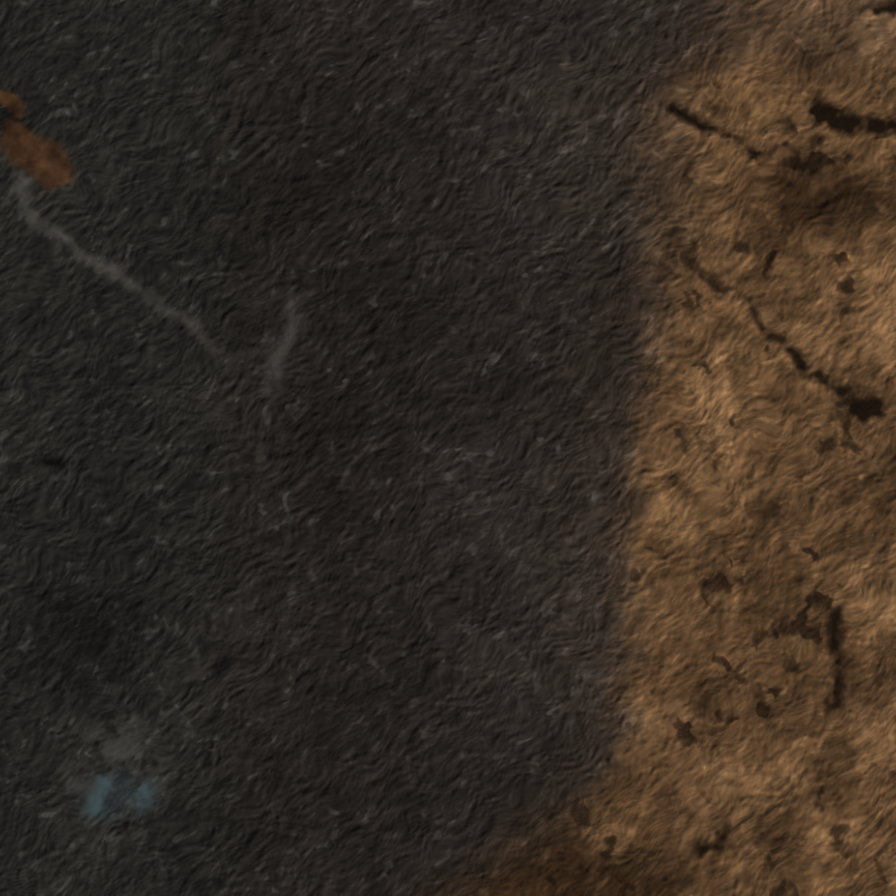
This texture is drawn by a WebGL 2 fragment shader. Its source:

```glsl
#version 300 es
precision highp float;

uniform vec2 u_resolution;
out vec4 fragColor;

float hash(vec2 p) {
  return fract(sin(dot(p, vec2(127.1, 311.7))) * 43758.5);
}

float valueNoise(vec2 p) {
  vec2 i = floor(p), f = fract(p);
  f = f * f * (3.0 - 2.0 * f);
  return mix(mix(hash(i), hash(i + vec2(1, 0)), f.x),
             mix(hash(i + vec2(0, 1)), hash(i + vec2(1, 1)), f.x), f.y);
}

float fbm(vec2 p, int octaves) {
  float sum = 0.0, amp = 0.5, total = 0.0;
  for (int i = 0; i < octaves; i++) {
    sum += amp * valueNoise(p);
    total += amp;
    amp *= 0.55;
    p = mat2(1.6, 1.2, -1.2, 1.6) * p + 7.3;
  }
  return sum / total;
}

// Short, bent fibres leaning up to the right
float grainHeight(vec2 p, float density) {
  vec2 bend = vec2(valueNoise(p * 31.0), valueNoise(p * 31.0 + 9.0));
  vec2 q = mat2(0.77, -0.64, 0.64, 0.77) * (p + 0.02 * bend);
  return 0.55 * valueNoise(q * vec2(0.5, 1.1) * density)
       + 0.45 * valueNoise(q * vec2(1.1, 2.0) * density + 31.0);
}

float relief(vec2 p, float density, vec2 lightStep) {
  return grainHeight(p - lightStep, density) - grainHeight(p + lightStep, density);
}

float segment(vec2 p, vec2 a, vec2 b) {
  vec2 d = b - a;
  return length(p - a - d * clamp(dot(p - a, d) / dot(d, d), 0.0, 1.0));
}

float stroke(vec2 p, vec2 a, vec2 b, float width) {
  return 1.0 - smoothstep(0.0, width, segment(p, a, b));
}

float blob(vec2 p, vec2 center, vec2 radius) {
  vec2 d = (p - center) / radius;
  return exp(-dot(d, d));
}

// Horizontal position of the border between dark stone and warm rock
float borderX(float y) {
  return 0.712 + 0.035 * smoothstep(0.45, 0.75, y) + 0.07 * smoothstep(0.88, 1.0, y)
       - 0.2 * pow(max(0.0, 1.0 - y / 0.2), 1.5);
}

float fissures(vec2 p) {
  float c = stroke(p, vec2(0.75, 0.876), vec2(0.86, 0.825), 0.012) * 0.8;
  c = max(c, stroke(p, vec2(0.86, 0.825), vec2(0.91, 0.845), 0.012) * 0.6);
  c = max(c, stroke(p, vec2(0.915, 0.877), vec2(1.0, 0.855), 0.022));
  c = max(c, stroke(p, vec2(0.77, 0.72), vec2(0.86, 0.63), 0.012) * 0.6);
  c = max(c, stroke(p, vec2(0.86, 0.63), vec2(0.95, 0.548), 0.013) * 0.8);
  c = max(c, stroke(p, vec2(0.95, 0.546), vec2(1.0, 0.544), 0.018));
  c = max(c, stroke(p, vec2(0.928, 0.215), vec2(0.94, 0.31), 0.018) * 0.8);
  c = max(c, stroke(p, vec2(0.785, 0.05), vec2(0.808, 0.068), 0.026));
  return max(c, stroke(p, vec2(0.965, 0.985), vec2(1.0, 1.0), 0.016) * 0.8);
}

vec3 darkStone(vec2 p, float cloud) {
  vec3 color = mix(vec3(0.145, 0.14, 0.13), vec3(0.146, 0.13, 0.118), smoothstep(0.1, 0.4, p.x));
  color += vec3(0.03, 0.025, 0.021) * smoothstep(0.4, 0.7, p.x) * smoothstep(0.05, 0.3, p.y);
  color *= 0.76 + 0.48 * cloud;
  float shade = blob(p, vec2(0.28, 0.8), vec2(0.14, 0.09)) + blob(p, vec2(0.38, 0.5), vec2(0.09, 0.16))
              + 1.3 * blob(p, vec2(0.08, 0.29), vec2(0.09, 0.07));
  return color * (1.0 - 0.16 * shade);
}

vec3 warmRock(vec2 p, float cloud) {
  float tone = 0.54 + 1.1 * (cloud - 0.5);
  tone += 0.28 * (blob(p, vec2(0.83, 0.87), vec2(0.07, 0.035)) + blob(p, vec2(0.81, 0.75), vec2(0.045, 0.06))
        + blob(p, vec2(0.96, 0.65), vec2(0.08, 0.08)) + blob(p, vec2(0.80, 0.57), vec2(0.03, 0.07)));
  tone -= 0.6 * blob(p, vec2(0.95, 0.78), vec2(0.11, 0.045)) + 0.25 * blob(p, vec2(0.86, 0.6), vec2(0.05, 0.05));
  tone -= 0.5 * (1.0 - smoothstep(0.0, 0.18, p.y)) * (1.0 - smoothstep(0.6, 0.95, p.x));
  vec3 color = mix(vec3(0.20, 0.142, 0.092), vec3(0.50, 0.375, 0.255), clamp(tone, 0.0, 1.0));
  return mix(color, vec3(0.32, 0.25, 0.19) * (0.7 + 0.6 * cloud), 0.7 * smoothstep(0.89, 0.97, p.y));
}

void main() {
  vec2 p = gl_FragCoord.xy / u_resolution;
  float cloud = fbm(p * 9.0 + 3.0, 5);
  float grit = fbm(p * 65.0 + 5.0, 3);
  vec2 wobble = vec2(fbm(p * 30.0, 4), fbm(p * 30.0 + 19.0, 4)) - 0.5;
  vec2 q = p + 0.034 * wobble;

  // Two materials with a soft border
  float offset = q.x - borderX(p.y);
  float softness = 0.03 + 0.03 * smoothstep(0.5, 0.75, p.y) + 0.05 * (1.0 - smoothstep(0.0, 0.15, p.y));
  float warm = smoothstep(-softness, softness, offset + 0.05 * (cloud - 0.5));
  vec3 color = mix(darkStone(p, cloud), warmRock(p, fbm(q * 15.0, 5)), warm);
  color += vec3(0.022, 0.01, 0.002) * exp(-offset * offset * 200.0) * (1.0 - warm);

  // Fine relief, broader folds and bright flecks
  float fine = relief(p, 125.0, vec2(-0.0016, 0.0016)) + 0.6 * relief(p + 4.0, 190.0, vec2(-0.001, 0.001));
  float folds = fbm(q * 20.0 + vec2(-0.1, 0.1), 4) - fbm(q * 20.0 - vec2(-0.1, 0.1), 4);
  color *= 1.0 + fine * mix(0.72, 0.52, warm) - folds * mix(0.1, 0.8, warm) + 0.45 * (grit - 0.5);
  float flecks = smoothstep(0.6, 0.88, grainHeight(p + 2.0, 120.0)) * smoothstep(0.35, 0.65, grit);
  color += 0.09 * flecks * mix(vec3(0.9, 0.95, 0.95), vec3(1.1, 0.85, 0.6), warm);

  // Broken fissures with a lit lower lip, and scattered hollows
  float gaps = smoothstep(0.28, 0.55, fbm(p * 38.0 + 11.0, 3));
  float lip = fissures(q + vec2(0.004, 0.015)) * smoothstep(0.7, 0.78, p.x);
  color += vec3(0.11, 0.08, 0.05) * lip * grit;
  float hollows = warm * smoothstep(0.66, 0.82, fbm(q * 34.0 + 47.0, 3));
  float dark = max(1.25 * fissures(q) * gaps, 0.7 * hollows);
  color = mix(color, vec3(0.075, 0.052, 0.035), 0.88 * min(dark, 1.0));

  // Pale, patchy veins
  float vein = stroke(q, vec2(0.02, 0.80), vec2(0.055, 0.74), 0.015);
  vein = max(vein, stroke(q, vec2(0.055, 0.74), vec2(0.145, 0.68), 0.015));
  vein = max(vein, stroke(q, vec2(0.145, 0.68), vec2(0.225, 0.63), 0.018) * 0.75);
  vein = max(vein, stroke(q, vec2(0.225, 0.63), vec2(0.245, 0.59), 0.018) * 0.4);
  vein = max(vein, stroke(q, vec2(0.326, 0.655), vec2(0.307, 0.57), 0.018) * 0.75);
  color = mix(color, vec3(0.31, 0.295, 0.275), vein * (0.25 + 0.75 * grit));

  // Rust chip, blue stain and dark pits
  float rust = stroke(q, vec2(0.0, 0.895), vec2(0.012, 0.88), 0.018);
  rust = max(rust, stroke(q, vec2(0.02, 0.845), vec2(0.06, 0.81), 0.036));
  color = mix(color, vec3(0.29, 0.19, 0.12) * (0.5 + grit), 0.8 * smoothstep(0.1, 0.6, rust));
  float patchy = smoothstep(0.3, 0.6, fbm(p * 48.0 + 23.0, 3));
  color = mix(color, vec3(0.27, 0.27, 0.255), 0.75 * patchy * blob(q, vec2(0.13, 0.15), vec2(0.05, 0.055)));
  float blue = smoothstep(0.25, 0.7, blob(q, vec2(0.128, 0.11), vec2(0.045, 0.028)));
  color = mix(color, vec3(0.25, 0.32, 0.345), 0.75 * blue * (0.35 + 0.65 * patchy));
  float pits = blob(q, vec2(0.06, 0.488), vec2(0.012)) + 0.7 * blob(q, vec2(0.25, 0.26), vec2(0.008, 0.012))
             + 0.8 * blob(q, vec2(0.005, 0.86), vec2(0.014, 0.02));
  color *= 1.0 - 0.6 * min(pits, 1.0);

  fragColor = vec4(clamp(color, 0.0, 1.0), 1.0);
}
```
